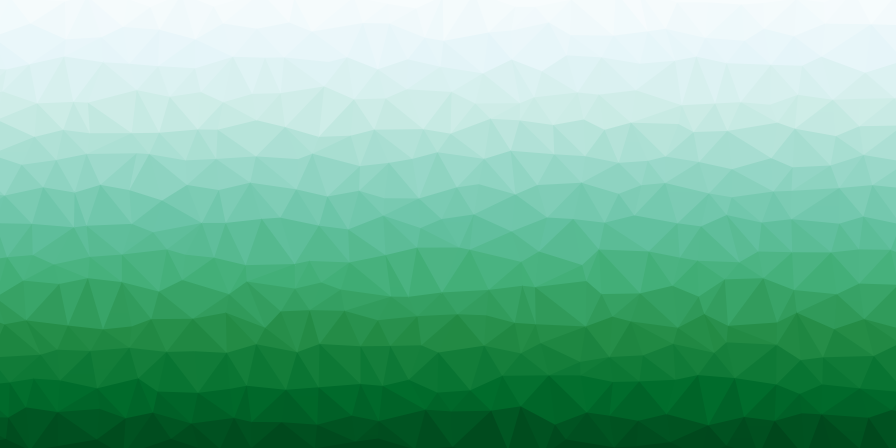
Reproduce this background procedurally as a Shadertoy shader.

```glsl
// Low-poly mesh of flat triangles fading from near-white at the top to deep green.

const float ROWS = 14.0;             // mesh cells per canvas height
const vec2 JITTER = vec2(0.7, 0.62); // vertex scatter, in cells

// Sine-free hash: two values in 0..1
vec2 hash22(vec2 p) {
    vec3 q = fract(p.xyx * vec3(0.1031, 0.1030, 0.0973));
    q += dot(q, q.yzx + 33.33);
    return fract((q.xx + q.yz) * q.zy);
}

float cross2(vec2 a, vec2 b) {
    return a.x * b.y - a.y * b.x;
}

// Nine evenly spaced colour stops, from the top (0) to the bottom (1)
vec3 greenRamp(float depth) {
    vec3 stops[9] = vec3[9](
        vec3(0.969, 0.988, 0.992), vec3(0.898, 0.961, 0.976),
        vec3(0.800, 0.925, 0.902), vec3(0.600, 0.847, 0.788),
        vec3(0.400, 0.761, 0.643), vec3(0.255, 0.682, 0.463),
        vec3(0.137, 0.545, 0.271), vec3(0.000, 0.427, 0.173),
        vec3(0.000, 0.267, 0.106));
    float s = clamp(depth, 0.0, 1.0) * 8.0;
    int i = min(int(s), 7);
    return mix(stops[i], stops[i + 1], s - float(i));
}

// Jittered grid vertex, in cell units
vec2 meshVertex(vec2 id) {
    return id + (hash22(id + 17.0) - 0.5) * JITTER;
}

// Signed distance to the line a-b, positive on its left
float edgeDistance(vec2 p, vec2 a, vec2 b) {
    return cross2(b - a, p - a) / length(b - a);
}

// Flat triangle colour, weighted by its antialiased coverage
vec4 facet(vec2 p, vec2 a, vec2 b, vec2 c, float pixel) {
    float d = min(edgeDistance(p, a, b),
              min(edgeDistance(p, b, c), edgeDistance(p, c, a)));
    float coverage = clamp(d / pixel + 0.5, 0.0, 1.0);
    float height = (a.y + b.y + c.y) / (3.0 * ROWS);
    return vec4(greenRamp(1.0 - height), 1.0) * coverage;
}

// Two triangles of a cell, split along the Delaunay diagonal
vec4 cellFacets(vec2 p, vec2 id, float pixel) {
    vec2 a = meshVertex(id);
    vec2 b = meshVertex(id + vec2(1.0, 0.0));
    vec2 c = meshVertex(id + vec2(1.0, 1.0));
    vec2 d = meshVertex(id + vec2(0.0, 1.0));
    float angleSumSine = cross2(b - a, d - a) * dot(d - c, b - c)
                       + dot(b - a, d - a) * cross2(d - c, b - c);
    if (angleSumSine < 0.0)
        return facet(p, a, b, c, pixel) + facet(p, a, c, d, pixel);
    return facet(p, a, b, d, pixel) + facet(p, b, c, d, pixel);
}

void mainImage(out vec4 fragColor, in vec2 fragCoord) {
    vec2 p = fragCoord / iResolution.y * ROWS;
    float pixel = ROWS / iResolution.y;

    // A faint smooth gradient underlies the mesh
    vec4 sum = vec4(greenRamp(1.0 - p.y / ROWS), 1.0) * 0.001;

    // Jittered cells can reach into their neighbours
    for (int y = -1; y <= 1; y++)
        for (int x = -1; x <= 1; x++)
            sum += cellFacets(p, floor(p) + vec2(x, y), pixel);

    fragColor = vec4(sum.rgb / sum.a, 1.0);
}
```
